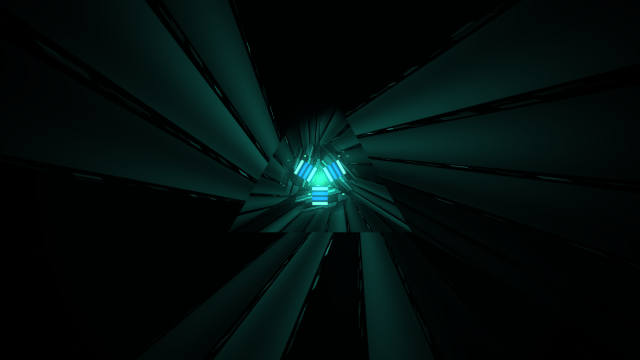
This background is drawn by a Shadertoy shader. Its source:

```glsl
// A dark twisted triangular tunnel of teal panels around a glowing three-part core.

float hash(vec2 p) {
    vec3 h = fract(p.xyx * 0.1031);
    h += dot(h, h.yzx + 33.33);
    return fract((h.x + h.y) * h.z);
}

// Brightness of wall panel k on side s (-1 left, 0 bottom, 1 right).
float panelLevel(float s, float k) {
    vec4 levels = s < -0.5 ? vec4(0.0, 0.8, 0.98, 0.6)
                : s < 0.5  ? vec4(0.38, 0.8, 0.02, 0.72)
                           : vec4(0.45, 0.7, 0.85, 0.0);
    if (k < -3.5) return s > 0.5 ? 0.12 : 0.0;
    if (k > 0.5) return abs(s) < 0.5 && k < 1.5 ? 0.12 : 0.0;
    return levels[int(k + 3.5)];
}

// One wall in perspective: q.y points inward, twist shifts the vanishing point.
vec3 wall(vec2 q, float s, float twist, float shift, float inner, float px) {
    float depth = max(0.1 * twist - q.y, 0.004);
    float u = (q.x - twist) / depth;
    float v = (u - 0.035 - 0.07 * s - shift) / 0.42;
    float k = floor(v);
    float r = length(q);
    float fade = exp(-2.8 * r * r);

    // Panels with a soft sheen across each face
    float level = mix(panelLevel(s, k), 0.12 + 0.8 * hash(vec2(k + 9.0, s + 5.0)), inner);
    float sheen = 0.78 + 0.28 * sin(5.0 * fract(v) + 2.0 * k + 3.0 * s);
    vec3 col = vec3(0.050, 0.312, 0.282) * level * sheen * fade;

    // Dark beams along the seams
    float seam = floor(v + 0.5);
    float f = (v - seam) * 0.42;
    float aa = 0.9 * px / depth;
    float width = 0.026 + 0.014 * hash(vec2(seam + 20.0, s + 3.0));
    col *= smoothstep(width - aa, width + aa, abs(f));

    // Long uneven slivers of light inside the beams, with slanted ends
    float near = max(panelLevel(s, seam), panelLevel(s, seam - 1.0));
    float along = log(depth) * 2.8 + 40.0 + 6.0 * f;
    for (float i = 0.0; i < 2.0; i++) {
        float track = along * (1.0 + 0.8 * i) + 0.37 * i;
        vec2 id = vec2(floor(track), seam + 8.0 * s + 30.0 + 40.0 * i);
        float t = fract(track);
        float place = (hash(id) - 0.5) * 0.03;
        float thick = 0.003 + 0.007 * hash(id + 3.1);
        float line = 1.0 - smoothstep(thick - aa, thick + aa, abs(f - place));
        float start = 0.3 * hash(id + 5.7);
        float stop = start + 0.25 + 0.4 * hash(id + 9.2);
        float ends = smoothstep(start, start + 0.02, t) * (1.0 - smoothstep(stop, stop + 0.02, t));
        float shine = hash(id + 7.3);
        float power = (0.04 + near) * (0.3 + 0.6 * shine + 1.0 * step(0.85, shine));
        col += vec3(0.06, 0.25, 0.23) * line * ends * power * fade;
    }
    return col;
}

void mainImage(out vec4 fragColor, in vec2 fragCoord) {
    float px = 1.0 / iResolution.y;
    vec2 p = (fragCoord - 0.5 * iResolution.xy) * px - vec2(0.0, 0.002);
    float r = length(p);

    // Fold the three sides onto the bottom one
    float s = clamp(floor(atan(p.x, -p.y) / 2.0944 + 0.5), -1.0, 1.0);
    float turn = s * 2.0944;
    vec2 q = mat2(cos(turn), -sin(turn), sin(turn), cos(turn)) * p;
    float d = -q.y;

    // Outer tunnel, and the next section seen through its triangular end
    vec3 outside = wall(q, s, 0.10, 0.0, 0.0, px);
    vec3 inside = wall(q, s, 0.055, 0.13, 1.0, px);
    float opening = 1.0 - smoothstep(0.147 - px, 0.147 + px, d);
    float crown = 1.0 - smoothstep(0.15, 0.21, p.y + 0.4 * abs(p.x - 0.04));
    vec3 col = mix(outside, inside * 0.9 * crown, opening);
    col += vec3(0.0, 0.014, 0.013) * exp(-2.5 * r);

    // Halo around the core
    col += vec3(0.02, 0.23, 0.20) * exp(-r * r / 0.009) * (0.4 + 0.6 * opening);

    // Machinery plates: a coarse grid with every plate split unevenly
    vec2 g = vec2(q.x * 34.0 + 0.2 * sin(d * 90.0) + 0.5, d * 60.0 + q.x * 14.0);
    vec2 block = floor(g);
    vec2 cell = fract(g);
    float split = 0.25 + 0.5 * hash(block + vec2(31.0, 7.0));
    float part = step(split, cell.y);
    float tone = hash(block + vec2(50.0 + 17.0 * part, 11.0 + 13.0 * s));
    float hub = (1.0 - smoothstep(0.075, 0.105, max(d, r * 0.92))) * smoothstep(0.02, 0.05, r);
    float rim = 1.0 - smoothstep(0.04, 0.1 + 60.0 * px, abs(cell.y - split));
    vec3 metal = vec3(0.01, 0.06, 0.065) + vec3(0.08, 0.46, 0.43) * tone * tone;
    metal += vec3(0.12, 0.48, 0.42) * rim * step(0.7, hash(block + 4.0));
    col = mix(col, metal * (0.45 + 0.8 * exp(-r * r / 0.005)), hub * 0.8);

    // Small sparks near the hub
    vec2 grain = p * 85.0;
    vec2 dotPlace = fract(grain) - 0.5;
    float spark = step(0.96, hash(floor(grain) + 60.0))
                * (1.0 - smoothstep(0.1, 0.1 + 85.0 * px, length(dotPlace * vec2(0.7, 1.3))));
    col += vec3(0.25, 0.65, 0.45) * spark * (1.0 - smoothstep(0.07, 0.12, r));

    // Three separate lamps of stacked bars
    float bar = floor((d - 0.0055) / 0.0137);
    float offset = abs(d - 0.0125 - bar * 0.0137);
    float lamp = smoothstep(0.017, 0.019, d) * (1.0 - smoothstep(0.072, 0.074, d))
               * (1.0 - smoothstep(0.0215 - px, 0.0215 + px, abs(q.x)));
    float middle = step(0.5, bar) * step(bar, 3.5);
    vec3 tint = mix(vec3(0.50, 1.0, 0.78), vec3(0.08, 0.46, 0.85), middle);
    if (bar == 1.0) tint = vec3(0.42, 0.95, 0.88);
    float lit = 1.0 - smoothstep(0.0038 - px, 0.0038 + px, offset);
    col = mix(col, mix(vec3(0.02, 0.20, 0.32), tint, lit), lamp);

    // Bloom over the centre and around each lamp
    vec2 fromLamp = q + vec2(0.0, 0.045);
    col += vec3(0.05, 0.31, 0.25) * exp(-r * r / 0.0036);
    col += vec3(0.14, 0.40, 0.24) * exp(-r * r / 0.0005);
    col += vec3(0.03, 0.18, 0.17) * exp(-dot(fromLamp, fromLamp) / 0.0018);
    fragColor = vec4(col, 1.0);
}
```
